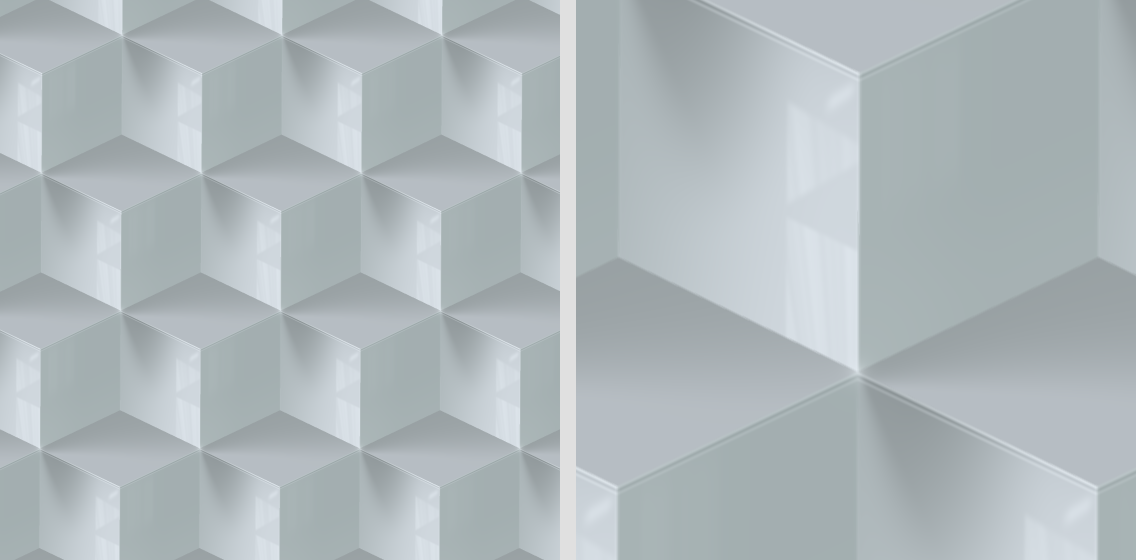
Left, the full canvas; right, a detail of the centre.
A three.js fragment shader for this pattern:

```glsl
// Glossy stacked cubes in an isometric brick layout, about 3.5 across and 4 rows.
// Each hexagonal cell is split into a top, a left and a right face; every face is
// shaded by smooth gradients, bevel lines and faint pane reflections.

varying vec2 vUv;

const float HALF_W = 0.1428;              // half the width of a cube
const float RISE = 0.0682;                // height gained along a slanted edge
const float EDGE = 0.1779;                // length of a vertical edge
const vec2 ANCHOR = vec2(0.3605, 0.8694); // front corner of one cube
const float LEAN = 0.0054;                // slight sideways drift with height
const float SPREAD = 0.0019;              // width of the smoothing footprint
const int TAPS = 3;

const vec3 SHADOW = vec3(0.600, 0.632, 0.642);
const vec3 TOP_LIT = vec3(0.715, 0.742, 0.764);
const vec3 RIGHT_DARK = vec3(0.638, 0.684, 0.690);
const vec3 RIGHT_LIT = vec3(0.668, 0.713, 0.718);
const vec3 LEFT_DIM = vec3(0.67, 0.71, 0.72);
const vec3 LEFT_LIT = vec3(0.815, 0.845, 0.87);
const vec3 GLINT = vec3(0.91, 0.94, 0.96);

// Soft-edged band between a and b
float band(float a, float b, float soft, float v) {
  return smoothstep(a - soft, a + soft, v) * (1.0 - smoothstep(b - soft, b + soft, v));
}

// Layered sines for uneven gloss, -1 to 1
float streaks(float v, float phase) {
  return 0.5 * sin(v * 23.0 + phase) + 0.3 * sin(v * 51.0 - phase * 1.7)
       + 0.2 * sin(v * 97.0 + phase * 2.3);
}

// Position relative to the front corner of the cube that owns p
vec2 cubeLocal(vec2 p) {
  float pitch = EDGE + RISE;
  p -= ANCHOR;
  p.x -= LEAN * p.y;
  float row = floor((p.y + EDGE) / pitch);
  vec2 q = vec2(p.x - HALF_W * row, p.y - pitch * row);
  q.x = (fract(q.x / (2.0 * HALF_W) + 0.5) - 0.5) * 2.0 * HALF_W;
  if (q.y < RISE * abs(q.x) / HALF_W - EDGE) {
    q += vec2(q.x < 0.0 ? HALF_W : -HALF_W, pitch);
  }
  return q;
}

// a and b run from the front corner along the right and left edges
vec3 topFace(vec2 q) {
  float a = 0.5 * (q.y / RISE + q.x / HALF_W);
  float b = 0.5 * (q.y / RISE - q.x / HALF_W);
  float lit = smoothstep(-0.05, 1.35, (1.0 - b) / (a + 0.12));
  lit *= 1.0 - 0.35 * smoothstep(0.3, 1.0, a) * smoothstep(-0.2, 0.8, b);
  return mix(SHADOW, TOP_LIT, lit);
}

// u runs from the front edge inward, t from the top edge down
vec3 leftFace(float u, float t, float phase) {
  float inward = 1.0 - u;
  vec3 col = mix(LEFT_DIM, LEFT_LIT, smoothstep(-0.12, 0.88, inward * 0.85 + t * 0.16));

  // Shadow wedge fanning steeply out of the inner top corner
  float wedge = smoothstep(0.0, 0.75, inward / (t + 0.03));
  wedge *= 1.0 - smoothstep(0.2, 0.95, length(vec2(inward * 1.15, t)));
  col = mix(col, SHADOW, wedge);
  col -= 0.035 * exp(-t * 6.0);

  // Two reflected panes beside the front edge
  float side = 1.0 - smoothstep(0.29, 0.31, u);
  float upper = band(0.24 - 0.1 * u, 0.30 + 0.85 * u, 0.02, t);
  float lower = smoothstep(0.585, 0.61, t) * (1.15 - 0.45 * t);
  float fan = u / (1.3 - 0.6 * t);
  float gloss = 0.032 + 0.018 * streaks(fan * 1.4, phase);
  col += side * (upper * (0.6 + 1.5 * u) + 1.2 * lower) * gloss;

  // Thin slanted flare below the bevel
  float offset = (t - 0.04 - 0.9 * u) / 0.03;
  float flare = exp(-offset * offset) * band(0.02, 0.13, 0.03, u);
  return col + 0.05 * flare;
}

vec3 rightFace(float u, float t, float phase, float gloss) {
  float lit = 0.6 * (1.0 - smoothstep(0.0, 0.6, u)) + 0.4 * smoothstep(0.5, 1.0, t);
  vec3 col = mix(RIGHT_DARK, RIGHT_LIT, lit);
  float smear = band(0.1, 0.42, 0.02, u) * band(0.05, 0.5, 0.1, t);
  return col + gloss * smear * (0.008 + 0.006 * streaks(u * 0.8, phase));
}

vec3 cubes(vec2 p) {
  vec2 q = cubeLocal(p);
  vec2 home = p - q;
  float phase = 0.6 * sin(home.x * 17.0 + home.y * 29.0);
  float u = abs(q.x) / HALF_W;
  float drop = RISE * u - q.y;
  float t = drop / EDGE;
  bool isLeft = q.x < 0.0;
  vec3 col;

  if (drop < 0.0) {
    col = topFace(q);
  } else {
    // Gloss on the right faces fades across the canvas
    col = isLeft ? leftFace(u, t, phase) : rightFace(u, t, phase, 1.2 - 0.8 * home.x);
    // Double bevel line under the top edge, then the upright edges
    float bevel = band(0.0, 0.0016, 0.0004, drop) + 0.6 * band(0.0038, 0.0052, 0.0004, drop);
    col = mix(col, GLINT, bevel * (isLeft ? 0.85 - 0.45 * u : 0.32));
    col -= 0.03 * band(0.0019, 0.0035, 0.0004, drop);
    col = mix(col, GLINT, 0.25 * (1.0 - smoothstep(0.0005, 0.0016, abs(q.x))));
    col += 0.008 * smoothstep(0.985, 0.998, u);
  }

  // Glow where six faces meet
  float joint = min(length(vec2(abs(q.x) - HALF_W, q.y - RISE)), length(q + vec2(0.0, EDGE)));
  return mix(col, GLINT, 0.6 * exp(-joint / 0.004));
}

void main() {
  vec3 sum = vec3(0.0);
  for (int i = 0; i < TAPS * TAPS; i++) {
    vec2 tap = vec2(mod(float(i), float(TAPS)), floor(float(i) / float(TAPS)));
    sum += cubes(vUv + SPREAD * ((tap + 0.5) / float(TAPS) - 0.5));
  }
  gl_FragColor = vec4(sum / float(TAPS * TAPS), 1.0);
}
```
